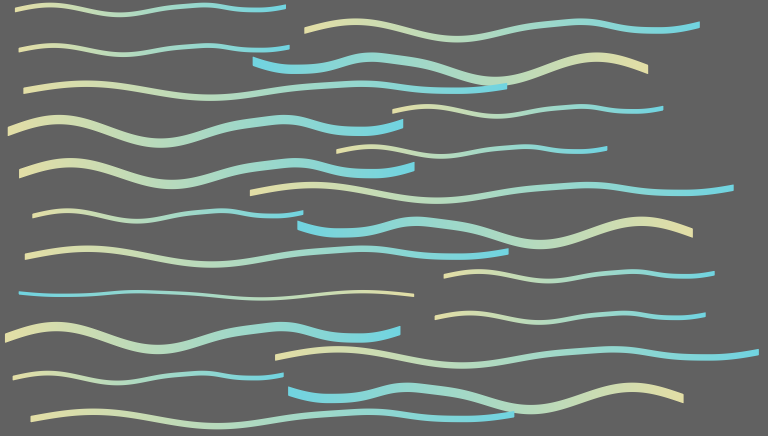
A Shadertoy shader for this background:

```glsl
// Wavy ribbons fading from sand yellow to aqua, scattered over flat grey.

float hash(float n) { return fract(sin(n * 127.1) * 43758.5453); }

// Ribbon centre line for u in 0..1: two uneven swells that settle higher at the end.
float wave(float u) {
    float bump = (u - 0.68) / 0.1;
    float phase = 3.9 * (u - 0.13) - 0.22 * exp(-bump * bump);
    return cos(3.14159 * phase) + smoothstep(0.7, 0.9, u);
}

// Signed distance to a box with slightly rounded corners.
float roundBox(vec2 p, vec2 halfSize, float radius) {
    vec2 q = abs(p) - halfSize + radius;
    return length(max(q, 0.0)) + min(max(q.x, q.y), 0.0) - radius;
}

void mainImage(out vec4 fragColor, in vec2 fragCoord) {
    // One unit is the canvas width.
    vec2 p = fragCoord / iResolution.x;
    float pixel = 1.0 / iResolution.x;
    float height = iResolution.y / iResolution.x;
    vec3 color = vec3(0.38);

    for (int i = 0; i < 21; i++) {
        float id = float(i);
        float kind = fract(id * 0.618);
        bool rightSide = i % 2 == 1;

        // Size class: length, swell and half thickness.
        vec3 size = vec3(0.515, 0.0145, 0.0061);                    // bold
        if (kind < 0.33) size = vec3(0.353, 0.0066, 0.0031);        // short
        else if (kind < 0.57) size = vec3(0.63, 0.0098, 0.0042);    // long
        else if (kind < 0.64) size = vec3(0.515, 0.0110, 0.0043);   // medium
        else if (kind < 0.70) size = vec3(0.515, 0.0050, 0.0022);   // thin
        bool mirrored = (kind > 0.70 && rightSide) || (kind > 0.64 && kind < 0.70);

        // Rows run from top to bottom, leaning to alternate sides.
        float lean = rightSide ? mix(0.65, 1.0, hash(id + 3.0)) : 0.12 * hash(id + 3.0);
        float left = mix(0.006, 0.994 - size.x, lean);
        float row = height * (0.981 - 0.0472 * id) + 0.005 * (hash(id + 9.0) - 0.5);

        float u = (p.x - left) / size.x;
        if (mirrored) u = 1.0 - u;
        float swell = size.y * mix(0.9, 1.1, hash(id + 17.0));
        vec2 local = vec2((u - 0.5) * size.x, p.y - row - swell * wave(u));
        float d = roundBox(local, vec2(0.5 * size.x, size.z), 0.0012);

        vec3 ribbon = mix(vec3(0.89, 0.87, 0.65), vec3(0.44, 0.83, 0.88), clamp(u, 0.0, 1.0));
        color = mix(color, ribbon, clamp(0.5 - d / pixel, 0.0, 1.0));
    }

    fragColor = vec4(color, 1.0);
}
```
